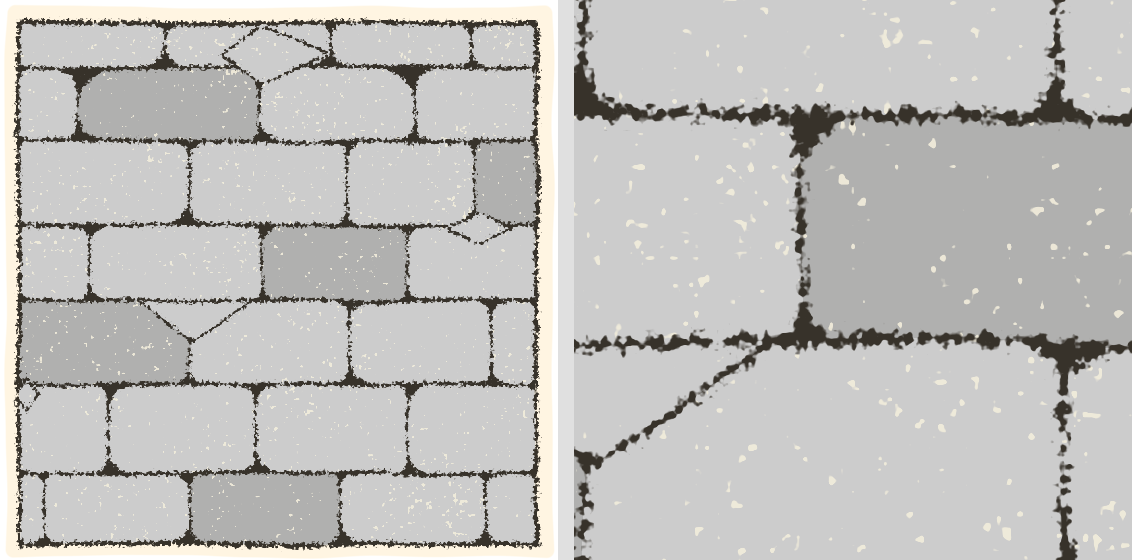
Left: the whole. Right: its middle third, enlarged.
A WebGL 1 fragment shader for this texture:

```glsl
precision highp float;
// Hand-drawn wall of rounded stone blocks with charcoal joints on cream paper.
uniform vec2 u_resolution;

#define STONE vec3(0.80, 0.80, 0.80)
#define DARK_STONE vec3(0.69, 0.69, 0.685)
#define INK vec3(0.215, 0.195, 0.165)
#define PAPER vec3(1.0, 0.96, 0.885)
#define FLECK vec3(0.95, 0.93, 0.86)
#define FRAME_MIN vec2(0.036, 0.042)
#define FRAME_MAX vec2(0.960, 0.971)
#define JOINT vec2(0.0052, 0.0064)
#define GRAIN 270.0
#define WOBBLE 0.007

float hash(vec2 p) {
  vec3 q = fract(vec3(p.xyx) * 0.1031);
  q += dot(q, q.yzx + 33.33);
  return fract((q.x + q.y) * q.z);
}

float noise(vec2 p) {
  vec2 i = floor(p), f = fract(p);
  f = f * f * (3.0 - 2.0 * f);
  return mix(mix(hash(i), hash(i + vec2(1.0, 0.0)), f.x),
             mix(hash(i + vec2(0.0, 1.0)), hash(i + 1.0), f.x), f.y);
}

float roundBox(vec2 p, vec2 halfSize, float radius) {
  radius = min(radius, min(halfSize.x, halfSize.y));
  vec2 q = abs(p) - halfSize + radius;
  return length(max(q, 0.0)) + min(max(q.x, q.y), 0.0) - radius;
}

// Top of each course, measured downwards
float courseTop(int r) {
  if (r == 0) return FRAME_MIN.y;
  if (r == 1) return 0.121;
  if (r == 2) return 0.253;
  if (r == 3) return 0.402;
  if (r == 4) return 0.537;
  if (r == 5) return 0.687;
  if (r == 6) return 0.845;
  return FRAME_MAX.y;
}

// Per course: first joint, pitch, change of pitch, index of the dark block
vec4 courseLayout(int r) {
  if (r == 0) return vec4(0.297, 0.296, -0.042, -1.0);
  if (r == 1) return vec4(0.141, 0.326, -0.050, 1.0);
  if (r == 2) return vec4(0.339, 0.283, -0.055, 3.0);
  if (r == 3) return vec4(0.159, 0.310, -0.050, 2.0);
  if (r == 4) return vec4(0.341, 0.284, -0.026, 0.0);
  if (r == 5) return vec4(0.195, 0.264, 0.007, -1.0);
  return vec4(0.080, 0.264, 0.0, 2.0);
}

float jointX(vec4 c, float k) {
  if (k < 0.0) return FRAME_MIN.x;
  float x = c.x + k * c.y + 0.5 * k * (k - 1.0) * c.z;
  return x > 0.93 ? FRAME_MAX.x : x;
}

// Small wedge stone; reach is left, right and vertical half size
void addWedge(vec2 p, vec2 center, vec3 reach, float top,
              inout float d, inout vec2 tone) {
  vec2 q = p - center;
  vec2 s = vec2(q.x < 0.0 ? reach.x : reach.y, reach.z);
  float w = (abs(q.x) / s.x + abs(q.y) / s.y - 1.0) * s.x * s.y / length(s);
  w = max(w, top - p.y);
  d = max(d, 0.0105 - w);
  if (w < d) { d = w; tone = vec2(0.0, 0.2); }
}

// Signed distance to the stones; tone holds darkness and wear
float stones(vec2 p, out vec2 tone) {
  float d = 1.0;
  tone = vec2(0.0);
  for (int r = 0; r < 7; r++) {
    vec4 c = courseLayout(r);
    float row = float(r), top = courseTop(r), bottom = courseTop(r + 1);
    for (int i = 0; i < 5; i++) {
      float k = float(i), left = jointX(c, k - 1.0), right = jointX(c, k);
      if (right - left < 0.01) continue;
      vec2 q = p - 0.5 * vec2(left + right, top + bottom);
      vec2 corner = step(0.0, q);
      float edge = corner.x > 0.5 ? right : left;
      bool atFrame = edge == FRAME_MIN.x || edge == FRAME_MAX.x;
      float h = hash(vec2(row * 7.0 + corner.x, k * 5.0 + corner.y) + 2.7);
      float radius = atFrame ? 0.008 : mix(0.014, 0.043, h * h);
      if (r == 1 && corner.y < 0.5 && (i == 1 || i == 2)) radius += 0.032;
      float b = roundBox(q, 0.5 * vec2(right - left, bottom - top) - JOINT, radius);
      if (b < d) {
        d = b;
        tone = vec2(abs(k - c.w) < 0.5 ? 1.0 : 0.0, hash(vec2(row + 3.1, k + 8.4)));
      }
    }
  }
  addWedge(p, vec2(0.469, 0.099), vec3(0.062, 0.111, 0.047), 0.0, d, tone);
  addWedge(p, vec2(0.345, 0.537), vec3(0.091, 0.094, 0.066), 0.542, d, tone);
  addWedge(p, vec2(0.860, 0.408), vec3(0.045, 0.045, 0.023), 0.0, d, tone);
  addWedge(p, vec2(0.049, 0.704), vec3(0.014, 0.014, 0.020), 0.0, d, tone);
  return d;
}

void main() {
  vec2 uv = gl_FragCoord.xy / u_resolution;
  uv.y = 1.0 - uv.y;
  float px = 1.0 / min(u_resolution.x, u_resolution.y);
  vec2 wobble = vec2(noise(uv * 9.0), noise(uv * 9.0 + 40.0)) - 0.5;
  vec2 p = uv + WOBBLE * wobble;

  // Paper with soft, uneven edges
  float sheet = roundBox(p - vec2(0.501, 0.503), vec2(0.490, 0.491), 0.014);
  vec3 color = mix(PAPER, vec3(1.0), smoothstep(-px, px, sheet));

  // Stone faces with clustered pale flecks
  vec2 tone;
  float d = stones(p, tone);
  vec2 center = 0.5 * (FRAME_MIN + FRAME_MAX);
  float frame = roundBox(p - center, 0.5 * (FRAME_MAX - FRAME_MIN), 0.004);
  float speck = 0.65 * noise(uv * 150.0) + 0.35 * noise(uv * 310.0 + 9.0);
  speck += 0.14 * (noise(uv * 11.0 + 5.0) - 0.5) + 0.07 * (tone.y - 0.5);
  vec3 face = mix(STONE, DARK_STONE, tone.x);
  face = mix(face, FLECK, 0.9 * smoothstep(0.79, 0.85, speck));
  color = mix(color, face, 1.0 - smoothstep(-px, px, frame));

  // Charcoal fills the gaps and crumbles at their edges
  float ink = min(d, 0.0085 - frame);
  float density = smoothstep(-0.005, 0.012, ink);
  float grain = 0.7 * noise(uv * GRAIN) + 0.3 * noise(uv * GRAIN * 1.9 + 17.0);
  float cover = smoothstep(-0.13, 0.13, density - grain) * step(0.001, density);
  gl_FragColor = vec4(mix(color, INK, cover), 1.0);
}
```
